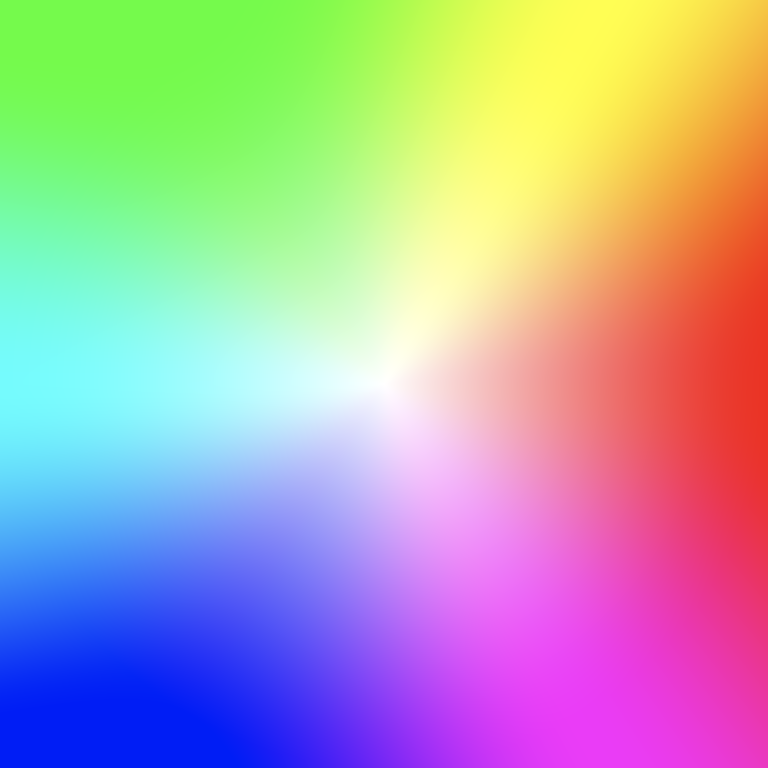
This background is drawn by a three.js fragment shader. Its source:

```glsl
varying vec2 vUv;

const float TWO_PI = 6.28318531;
const vec2 WHEEL_CENTER = vec2(0.5);
const float FULL_SATURATION_RADIUS = 0.5;
const float HUE_OFFSET = 0.0;
const float BRIGHTNESS = 1.0;

// Linear-light response of the display to each primary
const vec3 RED_PRIMARY = vec3(0.8225, 0.0332, 0.0171);
const vec3 GREEN_PRIMARY = vec3(0.1774, 0.9569, 0.0724);
const vec3 BLUE_PRIMARY = vec3(0.0, 0.012, 0.9108);

// Hue in turns; the cubic easing widens the pure hue bands
vec3 hueColor(float hue) {
  vec3 ramp = abs(mod(hue * 6.0 + vec3(0.0, 4.0, 2.0), 6.0) - 3.0) - 1.0;
  return smoothstep(0.0, 1.0, ramp);
}

vec3 toLinear(vec3 c) {
  vec3 low = c / 12.92;
  vec3 high = pow((c + 0.055) / 1.055, vec3(2.4));
  return mix(low, high, step(0.04045, c));
}

vec3 toEncoded(vec3 c) {
  vec3 low = c * 12.92;
  vec3 high = 1.055 * pow(c, vec3(1.0 / 2.4)) - 0.055;
  return mix(low, high, step(0.0031308, c));
}

// Softens the primaries into the wider display gamut
vec3 toDisplay(vec3 color) {
  mat3 primaries = mat3(RED_PRIMARY, GREEN_PRIMARY, BLUE_PRIMARY);
  vec3 light = primaries * toLinear(color);
  return toEncoded(clamp(light, 0.0, 1.0));
}

void main() {
  // Polar position on the wheel
  vec2 offset = vUv - WHEEL_CENTER;
  float radius = length(offset);
  float angle = radius > 0.0 ? atan(offset.y, offset.x) : 0.0;

  // Saturation runs past one in the corners, then clips
  float hue = angle / TWO_PI + HUE_OFFSET;
  float saturation = radius / FULL_SATURATION_RADIUS;
  vec3 wheel = BRIGHTNESS * mix(vec3(1.0), hueColor(hue), saturation);

  gl_FragColor = vec4(toDisplay(clamp(wheel, 0.0, 1.0)), 1.0);
}
```
